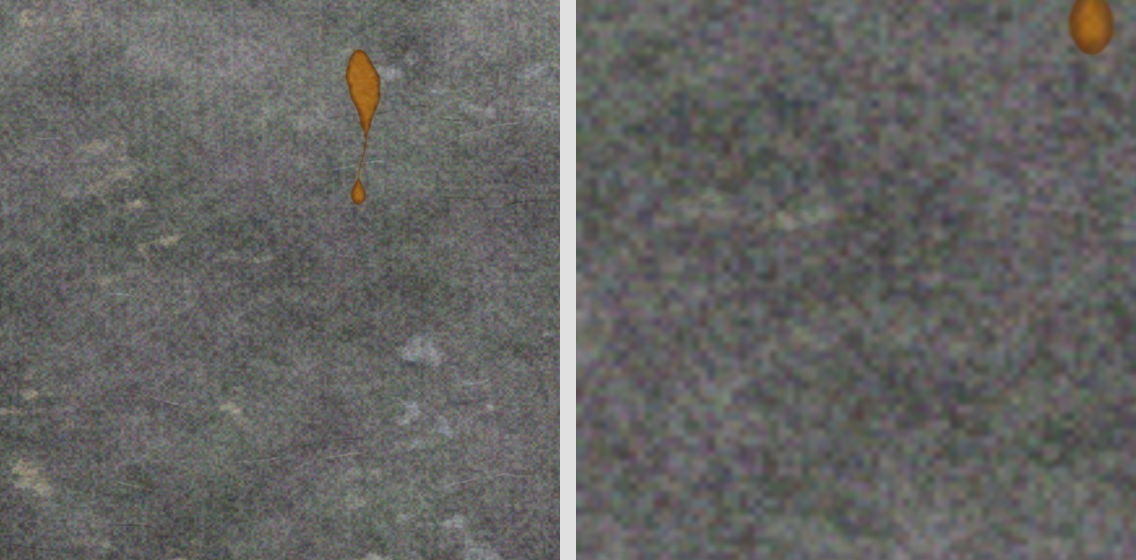
Left: the whole. Right: its middle third, enlarged.
This texture is drawn by a Shadertoy shader. Its source:

```glsl
// Weathered grey concrete with pale mineral flecks, faint scratches and a rust drip.
// Layered value noise gives the broad tone, mottling and coloured fine grain;
// the drip is a half-width profile along a gently bent vertical axis.

const vec3 DARK_GREY   = vec3(0.345, 0.347, 0.340);
const vec3 LIGHT_GREY  = vec3(0.535, 0.535, 0.530);
const vec3 CREAM       = vec3(0.640, 0.605, 0.520);
const vec3 COOL_PALE   = vec3(0.570, 0.585, 0.600);
const vec3 RUST_CORE   = vec3(0.630, 0.395, 0.110);
const vec3 RUST_RIM    = vec3(0.420, 0.265, 0.120);
const vec3 RUST_HALO   = vec3(0.460, 0.400, 0.320);
const float MOTTLE     = 1.35;   // contrast of the cloudy patches
const float GRAIN      = 0.19;   // brightness grain
const float CHROMA     = 0.085;  // colour grain
const float GRAIN_FREQ = 215.0;  // grain cells across the canvas
const int SCRATCHES    = 22;

float hash(vec2 p) {
    return fract(sin(dot(p, vec2(127.1, 311.7))) * 43758.5453);
}

float noise(vec2 p) {
    vec2 i = floor(p), f = fract(p);
    f = f * f * (3.0 - 2.0 * f);
    return mix(mix(hash(i), hash(i + vec2(1, 0)), f.x),
               mix(hash(i + vec2(0, 1)), hash(i + vec2(1, 1)), f.x), f.y);
}

float fbm(vec2 p) {
    float sum = 0.0, amp = 0.5;
    for (int i = 0; i < 5; i++) {
        sum += amp * noise(p);
        p = mat2(0.8, 0.6, -0.6, 0.8) * p * 2.03 + 17.3;
        amp *= 0.55;
    }
    return sum / 1.055;
}

// Soft round spot, 1 at its centre
float spot(vec2 p, vec2 centre, vec2 size) {
    vec2 d = (p - centre) / size;
    return exp(-dot(d, d));
}

// Broad light and dark areas: pale top, dark middle
float broadTone(vec2 p) {
    float tone = 0.12 + 0.38 * smoothstep(0.58, 0.98, p.y + 0.25 * (fbm(p * 3.0) - 0.5));
    tone += 0.20 * spot(p, vec2(0.93, 0.93), vec2(0.14, 0.13));
    tone += 0.14 * spot(p, vec2(0.36, 0.86), vec2(0.12, 0.08));
    tone += 0.12 * spot(p, vec2(0.80, 0.18), vec2(0.20, 0.16));
    tone -= 0.25 * spot(p, vec2(0.16, 0.82), vec2(0.15, 0.06));
    tone -= 0.34 * spot(p, vec2(0.73, 0.94), vec2(0.055, 0.12));
    return tone;
}

// Signed brightness of thin, slightly bowed, mostly level scratches
float scratches(vec2 p) {
    float sum = 0.0;
    for (int i = 0; i < SCRATCHES; i++) {
        float id = float(i);
        vec2 centre = vec2(hash(vec2(id, 1.0)), hash(vec2(id, 2.0)) * 0.85);
        float angle = (hash(vec2(id, 3.0)) - 0.5) * 0.6;
        float halfLen = mix(0.025, 0.11, hash(vec2(id, 4.0)));
        vec2 q = mat2(cos(angle), -sin(angle), sin(angle), cos(angle)) * (p - centre);
        q.y += q.x * q.x * 1.2 + 0.006 * (noise(p * 40.0 + id) - 0.5);
        float line = 1.0 - smoothstep(0.0005, 0.0032, abs(q.y));
        line *= 1.0 - smoothstep(0.4, 1.0, abs(q.x) / halfLen);
        sum += line * noise(p * 55.0 + id) * (hash(vec2(id, 5.0)) > 0.5 ? 0.11 : -0.09);
    }
    return sum;
}

// Approximate signed distance to the drip: long drop, thread and small drop
float rustDistance(vec2 p) {
    float wobble = (fbm(p * 45.0) - 0.5) * 0.008;
    float axis = 0.648 + 0.007 * sin((0.855 - p.y) * 24.0);
    float body = 0.030 * smoothstep(0.735, 0.855, p.y) * sqrt(clamp((0.912 - p.y) / 0.05, 0.0, 1.0));
    float big = abs(p.x - axis) - body + wobble;
    big = max(big, max(0.738 - p.y, p.y - 0.912));

    float bead = 0.0135 * smoothstep(0.690, 0.650, p.y) * sqrt(clamp((p.y - 0.634) / 0.012, 0.0, 1.0));
    float small = abs(p.x - 0.640) - bead + wobble * 0.5;
    small = max(small, max(0.634 - p.y, p.y - 0.688));

    float threadX = mix(0.641, 0.654, smoothstep(0.685, 0.75, p.y));
    float thread = max(abs(p.x - threadX) - 0.0008, max(0.680 - p.y, p.y - 0.765));
    return min(min(big, small), thread);
}

void mainImage(out vec4 fragColor, in vec2 fragCoord) {
    vec2 p = fragCoord / iResolution.xy;

    // Cloudy base
    float mottle = 0.55 * fbm(p * vec2(7.0, 9.0) + 4.0) + 0.45 * fbm(p * vec2(24.0, 32.0)) - 0.5;
    vec3 col = mix(DARK_GREY, LIGHT_GREY, broadTone(p) + MOTTLE * mottle + 0.05);
    col += vec3(0.010, -0.004, 0.012) * (fbm(p * 10.0 + 31.0) - 0.5) * 4.0;

    // Pale flecks: warm at lower left, cool at right
    float region = smoothstep(0.48, 0.68, fbm(p * vec2(5.0, 7.0) + 9.0));
    float fleck = region * smoothstep(0.53, 0.76, fbm(p * vec2(19.0, 30.0) + 50.0));
    float cool = smoothstep(0.35, 0.75, p.x + 0.3 * (p.y - 0.4));
    col = mix(col, mix(CREAM, COOL_PALE, cool), 0.75 * fleck);
    col += scratches(p);

    // Rust drip with a dark rim and a faint halo
    float d = rustDistance(p);
    vec3 rust = mix(RUST_RIM, RUST_CORE, smoothstep(0.001, 0.011, -d));
    rust *= 0.92 + 0.16 * fbm(p * 50.0);
    col = mix(col, RUST_HALO, 0.35 * (1.0 - smoothstep(0.0, 0.014, d)));
    float stain = 1.0 - smoothstep(-0.002, 0.002, d);
    col = mix(col, rust, 0.95 * stain);

    // Fine grain, softer on the rust
    vec2 g = p * GRAIN_FREQ;
    float luma = 0.6 * noise(g) + 0.4 * noise(g * 0.53 + 7.0) - 0.5;
    vec3 tint = vec3(noise(g * 0.9 + 71.0), noise(g * 0.9 + 137.0), noise(g * 0.9 + 211.0)) - 0.5;
    col += (GRAIN * luma + CHROMA * tint) * (1.0 - 0.5 * stain);

    fragColor = vec4(clamp(col, 0.0, 1.0), 1.0);
}
```
